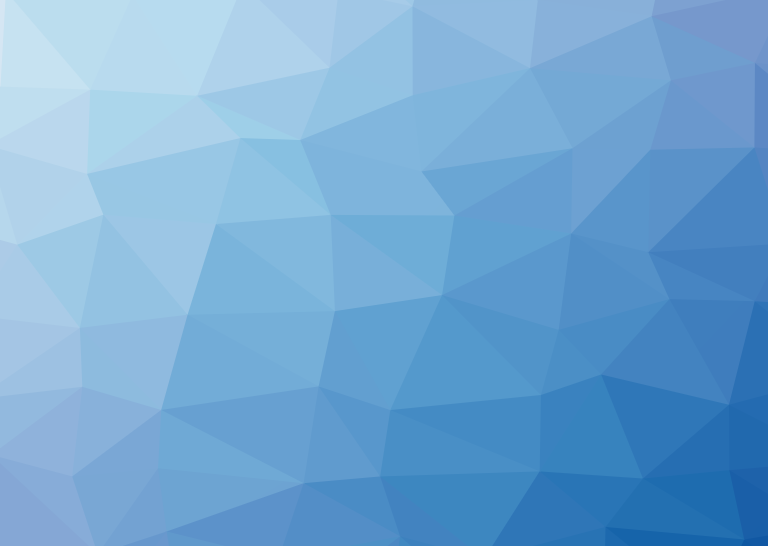
A Shadertoy shader for this background:

```glsl
// Low-poly backdrop: a jittered lattice split into flat triangular facets.
// Each facet takes its colour from a smooth two-way gradient at its centroid,
// plus a small random tint; edges are blended by pixel coverage.

#define CELLS 7.0        // lattice cells along each axis
#define JITTER 0.27      // random vertex offset, in cells
#define LEAN 0.32        // leftward shift of the lower rows, in cells
#define TINT 0.055       // strength of the facet tint
#define SEED vec2(17.0, 43.0)

vec2 hash22(vec2 p) {
    vec3 q = fract(p.xyx * vec3(0.1031, 0.1030, 0.0973));
    q += dot(q, q.yzx + 33.33);
    return fract((q.xx + q.yz) * q.zy);
}

// Quadratic weights for the start, middle and end of an axis
vec3 axisWeights(float t) {
    return vec3((1.0 - 2.0 * t) * (1.0 - t), 4.0 * t * (1.0 - t), t * (2.0 * t - 1.0));
}

// Smooth colour field: columns run left, centre, right
vec3 gradient(vec2 uv) {
    uv = clamp(uv, 0.0, 1.0);
    mat3 low  = mat3(0.52, 0.64, 0.83,  0.27, 0.53, 0.76,  0.06, 0.35, 0.64);
    mat3 mid  = mat3(0.68, 0.81, 0.91,  0.43, 0.67, 0.84,  0.25, 0.49, 0.74);
    mat3 high = mat3(0.83, 0.90, 0.95,  0.62, 0.78, 0.90,  0.48, 0.60, 0.80);
    vec3 across = axisWeights(uv.x);
    return mat3(low * across, mid * across, high * across) * axisWeights(uv.y);
}

// Lattice vertex in canvas units, where the height is 1
vec2 vertex(vec2 id, float aspect) {
    vec2 p = id + JITTER * (2.0 * hash22(id + SEED) - 1.0);
    p.x -= LEAN * (1.0 - smoothstep(1.5, 4.0, id.y));
    return p / CELLS * vec2(aspect, 1.0);
}

// Signed distance to the line a-b, positive on its left
float leftOf(vec2 p, vec2 a, vec2 b) {
    vec2 e = normalize(b - a);
    return e.x * (p.y - a.y) - e.y * (p.x - a.x);
}

// Adds one facet: rgb weighted by coverage, coverage in w
void addFacet(inout vec4 sum, vec2 p, vec2 a, vec2 b, vec2 c, vec2 key, float aspect) {
    float inside = min(leftOf(p, a, b), min(leftOf(p, b, c), leftOf(p, c, a)));
    float cover = clamp(inside * iResolution.y + 0.5, 0.0, 1.0);
    vec2 centre = (a + b + c) / 3.0;
    vec2 rnd = hash22(key) - 0.5;
    vec3 colour = gradient(centre / vec2(aspect, 1.0));
    colour += TINT * (rnd.x * vec3(1.0, 0.7, 0.35) + rnd.y * vec3(0.5, -0.2, 0.0));
    sum += vec4(colour, 1.0) * cover;
}

void mainImage(out vec4 fragColor, in vec2 fragCoord) {
    float aspect = iResolution.x / iResolution.y;
    vec2 uv = fragCoord / iResolution.xy;
    vec2 p = uv * vec2(aspect, 1.0);
    vec2 home = floor(uv * CELLS);

    // Faint base colour guards against empty coverage
    vec4 sum = vec4(gradient(uv), 1.0) * 0.001;

    // Nearby quads, each cut along its shorter diagonal
    for (int j = -1; j <= 1; j++) {
        for (int i = -1; i <= 1; i++) {
            vec2 id = home + vec2(i, j);
            vec2 a = vertex(id, aspect);
            vec2 b = vertex(id + vec2(1, 0), aspect);
            vec2 c = vertex(id + vec2(1, 1), aspect);
            vec2 d = vertex(id + vec2(0, 1), aspect);
            bool rising = distance(a, c) < distance(b, d);
            vec2 key = id + 71.0;
            addFacet(sum, p, a, b, rising ? c : d, key, aspect);
            addFacet(sum, p, rising ? a : b, c, d, key + 113.0, aspect);
        }
    }
    fragColor = vec4(sum.rgb / sum.w, 1.0);
}
```
